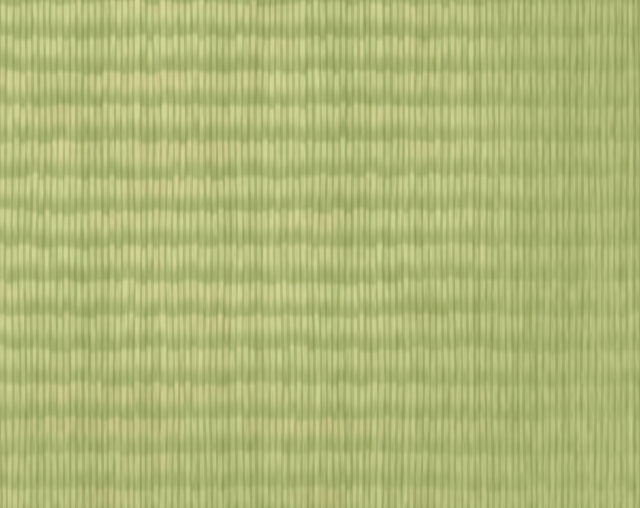
This texture is drawn by a WebGL 2 fragment shader. Its source:

```glsl
#version 300 es
precision highp float;
// Woven rush matting: about 100 narrow upright reeds crossed by 14.65 soft
// pale bands. Each reed gets its own width, tone and band offset from a hash;
// stretched value noise adds fibres, and the bands fade to the right and below.
uniform vec2 u_resolution;
out vec4 fragColor;

const float REEDS = 100.0;
const float BANDS = 14.65;
const vec3 SHADE = vec3(0.635, 0.678, 0.415);
const vec3 STRAW = vec3(0.755, 0.785, 0.535);
const vec3 WARM_TINT = vec3(0.03, -0.008, -0.002);

// Sine-free hash of a lattice point
float hash(vec2 p) {
  vec3 q = fract(vec3(p.xyx) * 0.1031);
  q += dot(q, q.yzx + 33.33);
  return fract((q.x + q.y) * q.z);
}

float valueNoise(vec2 p) {
  vec2 cell = floor(p);
  vec2 f = fract(p);
  f = f * f * (3.0 - 2.0 * f);
  float low = mix(hash(cell), hash(cell + vec2(1.0, 0.0)), f.x);
  float high = mix(hash(cell + vec2(0.0, 1.0)), hash(cell + 1.0), f.x);
  return mix(low, high, f.y);
}

// Dark groove between reeds: 1 at the seam, 0 on the reed body
float groove(float reedX, float halfWidth, float blur) {
  float seamDistance = min(reedX, 1.0 - reedX);
  return 1.0 - smoothstep(halfWidth - blur, halfWidth + blur, seamDistance);
}

// Pale band profile: crisp upper edge and a slower fade below
float paleBand(float row) {
  float y = fract(row);
  float rise = smoothstep(0.0, 0.2, y);
  float fall = 1.0 - smoothstep(0.42, 0.9, y);
  return rise * fall;
}

// Strength of the bands over the whole mat
float bandStrength(vec2 uv) {
  float side = 1.0 - 0.6 * smoothstep(0.55, 0.95, uv.x);
  float foot = mix(0.6, 1.0, smoothstep(0.0, 0.5, uv.y));
  return side * foot;
}

void main() {
  vec2 uv = gl_FragCoord.xy / u_resolution;

  // Reed grid with a slight sideways wander
  float wander = 0.5 * (valueNoise(vec2(uv.x * 34.0, uv.y * 4.0)) - 0.5);
  float reedPos = uv.x * REEDS + wander;
  float reedId = floor(reedPos);
  float reedX = fract(reedPos);
  float reedTone = hash(vec2(reedId, 7.0)) - 0.5;

  // Bands, with ragged edges from reed to reed
  float row = (1.0 - uv.y) * BANDS;
  float ragged = 0.2 * (valueNoise(vec2(reedId * 1.7, row * 0.8 + 31.0)) - 0.5);
  float sag = 0.14 * (valueNoise(vec2(uv.x * 7.0, row * 0.6)) - 0.5);
  float band = paleBand(row + ragged + sag);
  float strength = bandStrength(uv);

  // Upright fibres and broad patches of wear
  float fibre = valueNoise(vec2(uv.x * REEDS * 3.0, uv.y * 50.0)) - 0.5;
  float streak = valueNoise(vec2(uv.x * REEDS * 1.4, uv.y * 24.0 + 9.0)) - 0.5;
  float patchTone = valueNoise(uv * vec2(9.0, 5.0) + 20.0) - 0.5;

  // Combine into one tone from shade to straw
  float halfWidth = 0.15 + 0.1 * hash(vec2(reedId, 3.0));
  float blur = 0.08 + 0.25 * REEDS / u_resolution.x;
  float seam = groove(reedX, halfWidth, min(blur, 0.4));
  float tone = 0.16 + 0.86 * band * strength;
  tone += 0.32 * reedTone + 0.42 * fibre + 0.42 * streak + 0.22 * patchTone;
  tone -= seam * (0.42 + 0.28 * band * strength);
  tone += 0.16 * (1.0 - seam);

  // Warm, dried reeds inside the pale bands on the left
  float dryNoise = valueNoise(vec2(uv.x * 12.0, row * 0.9 + 4.0));
  float dried = smoothstep(0.35, 0.95, dryNoise) * (0.4 + 0.6 * hash(vec2(reedId, 19.0)));
  float warmth = dried * band * (1.0 - smoothstep(0.5, 0.85, uv.x));
  vec3 colour = mix(SHADE, STRAW, clamp(tone, -0.6, 1.5));
  colour += WARM_TINT * warmth;
  fragColor = vec4(clamp(colour, 0.0, 1.0), 1.0);
}
```
